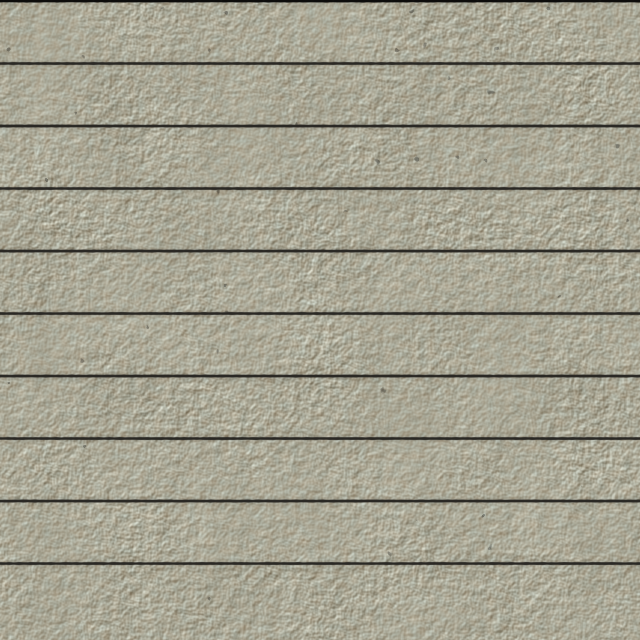
This texture is drawn by a WebGL 2 fragment shader. Its source:

```glsl
#version 300 es
precision highp float;
// Horizontal rough-plaster siding: ten dark grooves, a taller bottom board, raking light.

uniform vec2 u_resolution;
out vec4 outColor;

// Layout, in canvas heights measured down from the top edge
const float GROOVE_COUNT = 10.0;
const float FIRST_GROOVE = 0.0016;
const float BOARD_PITCH = 0.09766;
const float GROOVE_HALF = 0.0021;
const float GROOVE_SOFT = 0.0013;

// Colours
const vec3 PLASTER = vec3(0.667, 0.657, 0.588);
const vec3 GROOVE = vec3(0.165, 0.158, 0.142);
const vec3 WARM_SHIFT = vec3(0.030, -0.003, -0.022);

// Surface
const vec2 LIGHT_STEP = vec2(-0.0019, 0.0025);
const float RELIEF_GAIN = 0.29;
const float STREAK_GAIN = 0.022;
const float BOARD_GAIN = 0.010;
const float PIT_GRID = 19.0;
const float PIT_CHANCE = 0.09;
const float PIT_DEPTH = 0.30;

// Integer hash giving two values from 0 to 1
vec2 hash2(vec2 cell) {
    uvec2 v = uvec2(ivec2(cell)) * 1664525u + 1013904223u;
    v.x += v.y * 1664525u;
    v.y += v.x * 1664525u;
    v ^= v >> 16u;
    v.x += v.y * 1664525u;
    v.y += v.x * 1664525u;
    v ^= v >> 16u;
    return vec2(v & 65535u) / 65535.0;
}

float cornerSlope(vec2 cell, vec2 offset) {
    float angle = 6.28319 * hash2(cell).x;
    return dot(vec2(cos(angle), sin(angle)), offset);
}

float gradientNoise(vec2 p) {
    vec2 i = floor(p), f = p - i;
    vec2 w = f * f * f * (f * (f * 6.0 - 15.0) + 10.0);
    vec2 e = vec2(0.0, 1.0);
    float low = mix(cornerSlope(i, f), cornerSlope(i + e.yx, f - e.yx), w.x);
    float high = mix(cornerSlope(i + e, f - e), cornerSlope(i + e.yy, f - e.yy), w.x);
    return mix(low, high, w.y);
}

// Plaster height: broad lumps, main grain and fine grit
float plasterHeight(vec2 p) {
    p += 0.003 * gradientNoise(p * 30.0 + 7.0);
    float lumps = gradientNoise(p * 47.0);
    float grain = gradientNoise(p * 108.0 + 31.0);
    float grit = gradientNoise(p * 215.0 + 73.0);
    return 0.6 * lumps + 0.55 * grain + 0.38 * grit;
}

// Sparse, ragged holes
float pitMask(vec2 p) {
    vec2 cell = floor(p * PIT_GRID);
    vec2 spot = hash2(cell + 400.0);
    vec2 offset = fract(p * PIT_GRID) - mix(vec2(0.2), vec2(0.8), spot);
    vec2 chance = hash2(cell + 900.0);
    float radius = mix(0.05, 0.11, chance.y);
    float ragged = length(offset) + 0.09 * gradientNoise(p * 170.0);
    return step(chance.x, PIT_CHANCE) * (1.0 - smoothstep(0.3 * radius, radius, ragged));
}

void main() {
    vec2 uv = gl_FragCoord.xy / u_resolution;
    float depth = 1.0 - uv.y - FIRST_GROOVE;
    float pixel = 1.0 / u_resolution.y;

    // Relief lit from the upper left, rougher in some patches
    float patchiness = 1.0 + 0.7 * gradientNoise(uv * 7.0 + 11.0);
    float relief = plasterHeight(uv) - plasterHeight(uv + LIGHT_STEP);
    float shade = RELIEF_GAIN * patchiness * relief;

    // Board tone, cloudy stains and faint vertical streaks
    float board = floor(depth / BOARD_PITCH);
    board = clamp(board, 0.0, GROOVE_COUNT - 1.0);
    shade += BOARD_GAIN * (hash2(vec2(board, 5.0)).x - 0.5);
    shade += 0.025 * gradientNoise(uv * 9.0 + 51.0);
    shade += STREAK_GAIN * gradientNoise(uv * vec2(38.0, 3.0) + 17.0);

    // Plaster with a mild warm and cool mottling
    float mottling = gradientNoise(uv * 75.0 + 140.0) - 1.2 * relief;
    vec3 color = PLASTER + shade + WARM_SHIFT * mottling;
    color *= 1.0 - PIT_DEPTH * pitMask(uv);

    // Grooves, with a soft shadow on the neighbouring plaster
    float index = clamp(round(depth / BOARD_PITCH), 0.0, GROOVE_COUNT - 1.0);
    float fromGroove = depth - index * BOARD_PITCH;
    float distance2Groove = abs(fromGroove) + 0.0006 * gradientNoise(uv * 120.0 + 210.0);
    float soft = max(GROOVE_SOFT, 0.6 * pixel);
    float groove = 1.0 - smoothstep(GROOVE_HALF - soft, GROOVE_HALF + soft, distance2Groove);
    color *= 1.0 - 0.16 * exp(-abs(fromGroove) / 0.0028);
    vec3 grooveColor = GROOVE * (index < 0.5 ? 0.3 : 1.0);
    color = mix(color, grooveColor, groove);

    outColor = vec4(clamp(color, 0.0, 1.0), 1.0);
}
```
